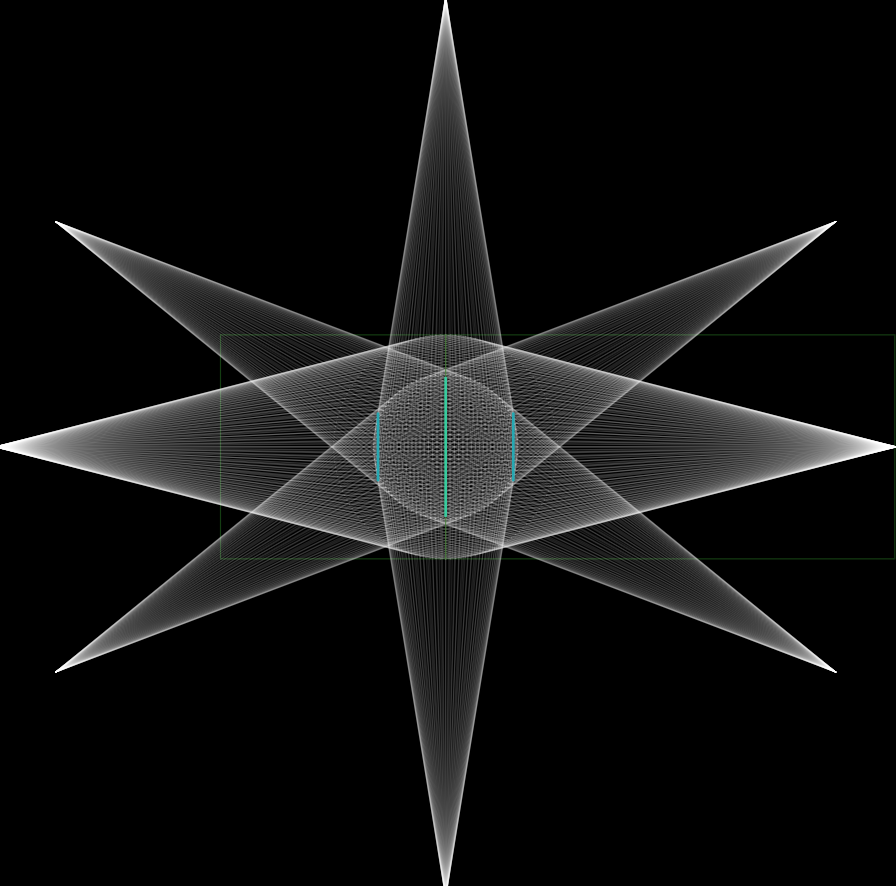
Write a Shadertoy shader that draws this background.

```glsl
// Eight fans of fine white rays meeting in two concentric discs, with thin green and cyan guides.

// Lengths are fractions of the canvas width, measured from the centre of the star.
const vec2  CENTER        = vec2(0.4974, 0.4901);
const float APEX_RADIUS   = 0.5026;
const float WIDE_DISC     = 0.1250;
const float NARROW_DISC   = 0.0807;
const int   WIDE_RAYS     = 140;
const int   NARROW_RAYS   = 90;
const float WIDE_ALPHA    = 0.23;
const float NARROW_ALPHA  = 0.14;
const float RAY_WIDTH     = 0.0013;
const float GUIDE_WIDTH   = 0.0013;
const float BAR_WIDTH     = 0.0030;
const float FRAME_LEFT    = -0.2513;
const float FRAME_RIGHT   = 0.5013;
const float CORE_HALF     = 0.0768;
const float SIDE_OFFSET   = 0.0755;
const float SIDE_HALF     = 0.0371;
const vec3  FRAME_COLOR   = vec3(0.08, 0.24, 0.07);
const vec3  AXIS_COLOR    = vec3(0.22, 0.46, 0.16);
const vec3  CORE_COLOR    = vec3(0.22, 0.80, 0.62);
const vec3  SIDE_COLOR    = vec3(0.15, 0.66, 0.70);
const float TAU           = 6.2831853;

// Smooth coverage of a stroke at distance d from its middle line.
float stroke(float d, float width, float pixel) {
    return clamp((0.5 * (width + pixel) - d) / pixel, 0.0, 1.0);
}

float segmentDistance(vec2 p, vec2 a, vec2 b) {
    vec2 pa = p - a, ba = b - a;
    return length(pa - ba * clamp(dot(pa, ba) / dot(ba, ba), 0.0, 1.0));
}

// Rays from one apex to evenly spaced points on the rim of a disc.
float rayFan(vec2 p, float angle, float disc, int rays, float pixel) {
    vec2 axis = vec2(cos(angle), sin(angle));
    vec2 local = vec2(APEX_RADIUS - dot(p, axis), dot(p, vec2(-axis.y, axis.x)));

    // Skip everything outside the cone around the disc.
    float slope = disc / sqrt(APEX_RADIUS * APEX_RADIUS - disc * disc);
    float margin = 2.0 * (RAY_WIDTH + pixel);
    if (abs(local.y) > max(local.x, 0.0) * slope + margin ||
        local.x < -margin || local.x > APEX_RADIUS + disc + margin) return 0.0;

    float sum = 0.0;
    for (int i = 0; i < rays; i++) {
        float phi = TAU * float(i) / float(rays);
        vec2 rim = vec2(APEX_RADIUS - disc * cos(phi), disc * sin(phi));
        sum += stroke(segmentDistance(local, vec2(0.0), rim), RAY_WIDTH, pixel);
    }
    return sum;
}

// Vertical line at x, spanning -halfHeight to +halfHeight.
float verticalBar(vec2 p, float x, float halfHeight, float width, float pixel) {
    float d = segmentDistance(p, vec2(x, -halfHeight), vec2(x, halfHeight));
    return stroke(d, width, pixel);
}

void mainImage(out vec4 fragColor, in vec2 fragCoord) {
    float pixel = 1.0 / iResolution.x;
    vec2 p = fragCoord * pixel - CENTER;

    // Guide frame and central axis, below the rays
    vec2 frameMiddle = vec2(0.5 * (FRAME_LEFT + FRAME_RIGHT), 0.0);
    vec2 frameHalf = vec2(0.5 * (FRAME_RIGHT - FRAME_LEFT), WIDE_DISC);
    vec2 q = abs(p - frameMiddle) - frameHalf;
    float frameDistance = abs(length(max(q, 0.0)) + min(max(q.x, q.y), 0.0));
    vec3 color = FRAME_COLOR * stroke(frameDistance, GUIDE_WIDTH, pixel);

    // Two wide fans on the horizontal axis
    float light = 0.0;
    for (int i = 0; i < 2; i++)
        light += WIDE_ALPHA * rayFan(p, TAU * float(i) / 2.0, WIDE_DISC, WIDE_RAYS, pixel);

    // Six narrow fans, one every sixty degrees
    for (int i = 0; i < 6; i++)
        light += NARROW_ALPHA * rayFan(p, TAU * (float(i) + 0.5) / 6.0, NARROW_DISC, NARROW_RAYS, pixel);
    color = mix(color, vec3(1.0), 1.0 - exp(-light));

    // Axis, bright core and the two side bars on top
    color = mix(color, AXIS_COLOR, 0.8 * verticalBar(p, 0.0, WIDE_DISC, GUIDE_WIDTH, pixel));
    color = mix(color, CORE_COLOR, verticalBar(p, 0.0, CORE_HALF, BAR_WIDTH, pixel));
    vec2 mirrored = vec2(abs(p.x), p.y);
    color = mix(color, SIDE_COLOR, verticalBar(mirrored, SIDE_OFFSET, SIDE_HALF, BAR_WIDTH, pixel));

    fragColor = vec4(color, 1.0);
}
```
